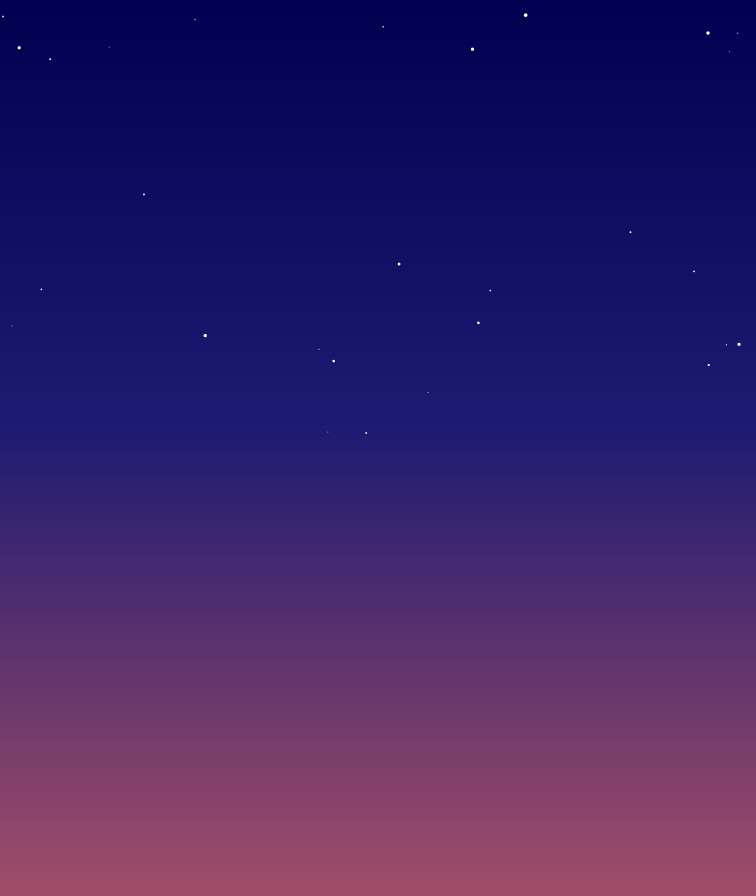
Write a WebGL 1 fragment shader that draws this background.

```glsl
precision highp float;

// Dusk sky: a two-part vertical gradient, deep navy through indigo to dusty
// rose, with a few small hashed stars. The stars lie in two bands: a busy one
// along the top edge and a sparser one reaching down to the indigo level.

#define STAR_COUNT 28
#define TOP_BAND_COUNT 11.0
#define TOP_BAND vec2(0.915, 0.993)
#define LOW_BAND vec2(0.515, 0.795)
#define STAR_RADIUS vec2(0.0006, 0.0021)
#define INDIGO_LEVEL 0.52
#define NAVY vec3(0.0, 0.0, 0.315)
#define INDIGO vec3(0.115, 0.105, 0.45)
#define ROSE vec3(0.635, 0.302, 0.405)
#define STAR_COLOR vec3(1.0)

uniform vec2 u_resolution;

float hash(float n) {
  return fract(sin(n * 127.1 + 11.7) * 43758.5453);
}

// Sky colour at a height from 0 (bottom) to 1 (top)
vec3 skyColor(float height) {
  vec3 lower = mix(ROSE, INDIGO, clamp(height / INDIGO_LEVEL, 0.0, 1.0));
  float upper = clamp((height - INDIGO_LEVEL) / (1.0 - INDIGO_LEVEL), 0.0, 1.0);
  return mix(lower, NAVY, upper);
}

// Smooth-edged disc; p, center and radius are in canvas heights
float disc(vec2 p, vec2 center, float radius, float pixel) {
  return clamp((radius - length(p - center)) / pixel + 0.5, 0.0, 1.0);
}

// Combined coverage of all stars
float starLight(vec2 p, float aspect, float pixel) {
  float light = 0.0;
  for (int i = 0; i < STAR_COUNT; i++) {
    float id = float(i);
    vec2 band = id < TOP_BAND_COUNT ? TOP_BAND : LOW_BAND;
    vec2 center = vec2(aspect * hash(id), mix(band.x, band.y, hash(id + 40.3)));
    float size = hash(id + 80.9);
    float radius = mix(STAR_RADIUS.x, STAR_RADIUS.y, size * size);
    float brightness = mix(0.45, 1.0, smoothstep(0.0, 0.5, size));
    light = max(light, brightness * disc(p, center, radius, pixel));
  }
  return light;
}

void main() {
  vec2 p = gl_FragCoord.xy / u_resolution.y;
  float aspect = u_resolution.x / u_resolution.y;
  float pixel = 1.0 / u_resolution.y;

  vec3 color = skyColor(p.y);
  color = mix(color, STAR_COLOR, starLight(p, aspect, pixel));
  gl_FragColor = vec4(color, 1.0);
}
```
